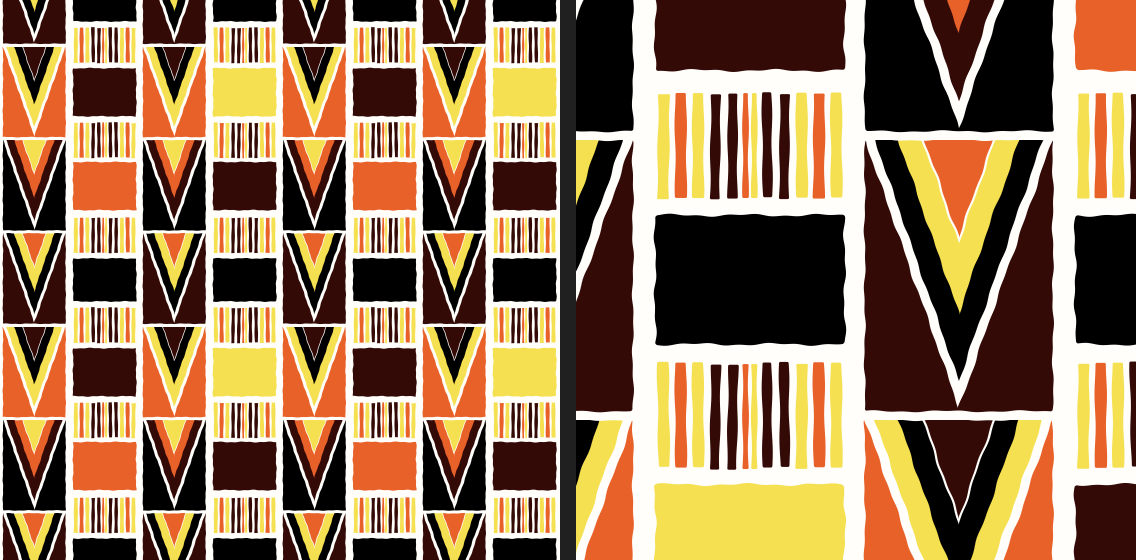
Left, the full canvas; right, a detail of the centre.
This pattern is drawn by a WebGL 2 fragment shader. Its source:

```glsl
#version 300 es
precision highp float;
// Two by two repeats of a hand-cut geometric print on white: columns of nested
// chevrons beside columns of plain blocks and striped bars. Shapes are signed
// distances in a wrapped tile, and sines of whole cycles roughen their edges.
uniform vec2 u_resolution;
out vec4 fragColor;

const float REPEATS = 2.0;
const float TILE = 384.0;      // design units along one repeat
const float COLUMN = 192.0;    // one chevron column plus one block column
const float ROW = 128.0;
const float TAU = 6.2831853;
const vec3 WHITE = vec3(1.0, 0.995, 0.985);
const vec3 INKS[4] = vec3[4](
    vec3(0.0),                 // black
    vec3(0.20, 0.04, 0.025),   // maroon
    vec3(0.91, 0.38, 0.16),    // orange
    vec3(0.96, 0.88, 0.32));   // yellow
const int BLACK = 0, MAROON = 1, ORANGE = 2, YELLOW = 3;

float cover(float dist, float px) {
    return clamp(0.5 - dist / px, 0.0, 1.0);
}

float hash(float n) {
    return fract(sin(n * 12.9898 + 4.1) * 4375.85);
}

float boxDist(vec2 p, vec2 halfSize, float radius) {
    vec2 d = abs(p) - halfSize + radius;
    return length(max(d, 0.0)) + min(max(d.x, d.y), 0.0) - radius;
}

// Downward triangle: p.x from its axis, p.y below its top edge.
float chevronDist(vec2 p, float apex) {
    const float SLOPE = 0.35;
    return (abs(p.x) + (p.y - apex) * SLOPE) / sqrt(1.0 + SLOPE * SLOPE);
}

// Edge roughness that wraps over the tile.
vec2 wobble(vec2 t) {
    vec2 a = t * TAU / TILE;
    return vec2(sin(a.y * 13.0 + 2.0 * sin(a.x * 2.0)) + 0.6 * sin(a.y * 31.0 + a.x * 5.0),
                sin(a.x * 11.0 + 2.0 * sin(a.y * 3.0)) + 0.6 * sin(a.x * 29.0 + a.y * 4.0)) * 0.45;
}

// Background, outer, middle and inner inks for each chevron row.
ivec4 chevronInks(int row) {
    if (row == 0) return ivec4(ORANGE, YELLOW, BLACK, MAROON);
    if (row == 1) return ivec4(BLACK, MAROON, ORANGE, YELLOW);
    return ivec4(MAROON, BLACK, YELLOW, ORANGE);
}

int blockInk(int row, int column) {
    if (row == 0) return column == 0 ? MAROON : YELLOW;
    if (row == 1) return column == 0 ? ORANGE : MAROON;
    return BLACK;
}

vec3 drawChevron(vec3 color, vec2 p, int row, float px) {
    ivec4 ink = chevronInks(row);
    vec3 fill = INKS[ink.x];
    fill = mix(fill, WHITE, cover(chevronDist(p, 122.5), px));
    fill = mix(fill, INKS[ink.y], cover(chevronDist(p, 110.0), px));
    fill = mix(fill, INKS[ink.z], cover(chevronDist(p, 79.0), px));
    fill = mix(fill, WHITE, cover(chevronDist(p, 47.5), px));
    fill = mix(fill, INKS[ink.w], cover(chevronDist(p, 44.5), px));
    float panel = boxDist(p - vec2(0.0, 62.0), vec2(43.0, 62.0), 1.0);
    return mix(color, fill, cover(panel, px));
}

// Eleven mirrored stripes; the central one splits into two slivers.
vec3 drawStripes(vec3 color, vec2 p, float seed, float px) {
    const float PITCH = 7.9;
    float index = clamp(floor(p.x / PITCH + 0.5), -5.0, 5.0);
    float ring = abs(index);
    float rnd = hash(index + seed * 17.0);
    float x = p.x - index * PITCH;
    float lean = (rnd - 0.5) * 0.035 * p.y;
    float halfWidth = ring > 2.5 ? 2.6 : 2.2;
    int ink = ring == 4.0 ? ORANGE : (ring > 2.5 ? YELLOW : MAROON);
    if (ring == 0.0) {
        ink = x < 0.0 ? ORANGE : YELLOW;
        x = abs(x) - 2.0;
        lean = 0.0;
        halfWidth = 1.3;
    }
    halfWidth += 0.25 * sin(p.y * 0.22 + rnd * TAU);
    vec2 q = vec2(x - lean, p.y + (rnd - 0.5) * 1.6);
    return mix(color, INKS[ink], cover(boxDist(q, vec2(halfWidth, 24.0), 0.7), px));
}

void main() {
    // Tile coordinates, measured down from the upper left.
    vec2 uv = gl_FragCoord.xy / u_resolution;
    vec2 t = fract(vec2(uv.x, 1.0 - uv.y) * REPEATS) * TILE;
    float px = REPEATS * TILE / min(u_resolution.x, u_resolution.y);
    vec2 rough = wobble(t);
    int column = int(t.x / COLUMN);
    float x = mod(t.x, COLUMN);
    vec3 color = WHITE;

    if (x < 95.0) {
        float down = mod(t.y - 64.0, TILE);
        vec2 p = vec2(x - 47.0, mod(down, ROW)) + rough * 0.7;
        color = drawChevron(color, p, int(down / ROW), px);
    } else {
        for (int row = 0; row < 3; row++) {
            float r = float(row);
            float blockY = 126.5 + r * 128.7;
            float barY = 62.0 + r * 130.3;
            float blockHalf = row == 2 ? 29.5 : 33.0;
            vec2 p = vec2(x - 143.5, mod(t.y - blockY + TILE * 0.5, TILE) - TILE * 0.5);
            float block = boxDist(p + rough, vec2(43.3, blockHalf), 1.2);
            color = mix(color, INKS[blockInk(row, column)], cover(block, px));
            color = drawStripes(color, vec2(p.x, t.y - barY), r + 3.0 * float(column), px);
        }
    }
    fragColor = vec4(color, 1.0);
}
```
